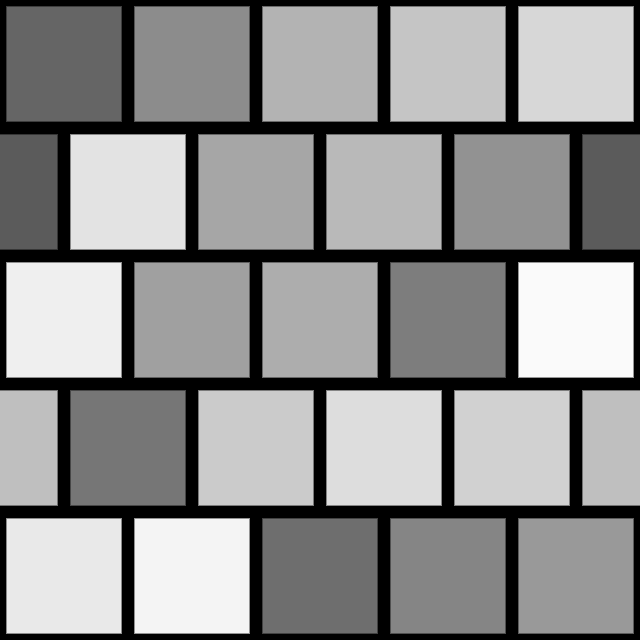
Write a Shadertoy shader that draws this pattern.

```glsl
// Running-bond wall of square grey tiles separated by flat black joints.
// Alternate rows shift by half a tile and wrap around the canvas; each tile's
// shade comes from the rank of its hash, so the greys spread over the range.

const int TILES = 5;                // tiles across and down
const float JOINT = 0.10;           // joint width, as a fraction of a cell
const float ROW_SHIFT = 0.5;        // offset of odd rows, in cells
const float DARKEST = 0.355;
const float LIGHTEST = 0.98;
const float SHADE_CURVE = 0.85;     // below 1 favours lighter tiles
const vec3 JOINT_COLOR = vec3(0.0);
const uint SEED = 17u;

// Integer hash (PCG)
uint hash(uint n) {
    uint state = (n + SEED) * 747796405u + 2891336453u;
    uint word = ((state >> ((state >> 28u) + 4u)) ^ state) * 277803737u;
    return (word >> 22u) ^ word;
}

// Grey level from the tile's place in the shuffled order
float tileShade(int tile) {
    const int total = TILES * TILES;
    uint own = hash(uint(tile));
    int rank = 0;
    for (int i = 0; i < total; i++) {
        if (hash(uint(i)) < own) rank++;
    }
    float t = float(rank) / float(total - 1);
    return mix(DARKEST, LIGHTEST, pow(t, SHADE_CURVE));
}

// Signed distance to an axis-aligned square centred on the origin
float squareDistance(vec2 p, float halfSide) {
    vec2 q = abs(p) - halfSide;
    return length(max(q, 0.0)) + min(max(q.x, q.y), 0.0);
}

void mainImage(out vec4 fragColor, in vec2 fragCoord) {
    // Staggered grid, wrapped across the canvas
    vec2 grid = fragCoord / iResolution.xy * float(TILES);
    float row = floor(grid.y);
    grid.x = mod(grid.x + ROW_SHIFT * mod(row, 2.0), float(TILES));
    ivec2 cell = ivec2(floor(grid));

    // Tile coverage, smoothed over one pixel
    float pixel = float(TILES) / min(iResolution.x, iResolution.y);
    float d = squareDistance(fract(grid) - 0.5, 0.5 - 0.5 * JOINT);
    float coverage = clamp(0.5 - d / pixel, 0.0, 1.0);

    vec3 tileColor = vec3(tileShade(cell.x + cell.y * TILES));
    fragColor = vec4(mix(JOINT_COLOR, tileColor, coverage), 1.0);
}
```
